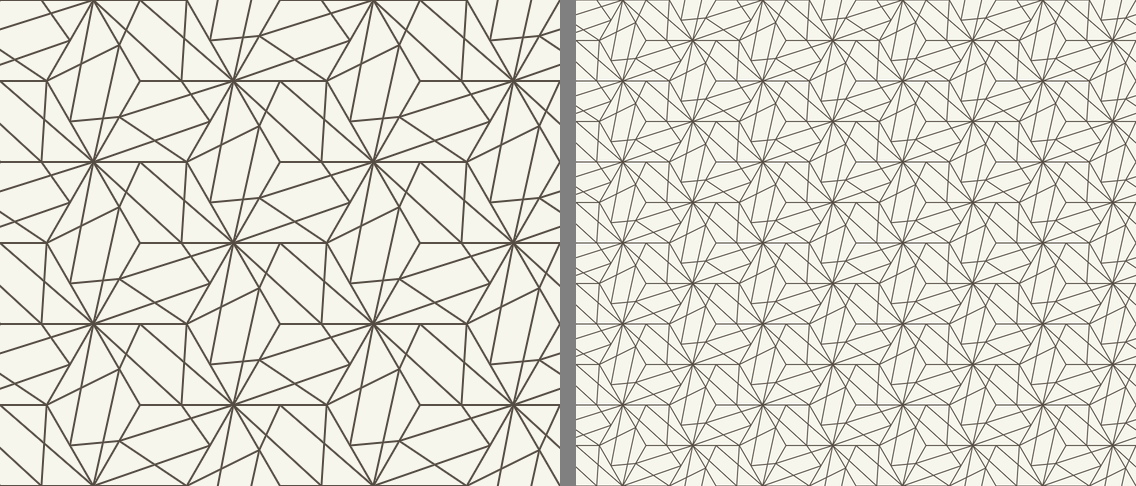
Left, the tile; right, the same tile 2 across and 2 down.
Give the GLSL for this pattern, as a Shadertoy shader.

```glsl
const float ROOT3 = sqrt(3.0);

float segmentDistance(vec2 p, vec2 a, vec2 b) {
    vec2 pa = p - a, ba = b - a;
    return length(pa - ba * clamp(dot(pa, ba) / dot(ba, ba), 0.0, 1.0));
}

// One third of the star around a hub at the origin
float starDistance(vec2 p) {
    vec2 tip = vec2(2.0, 0.0);
    vec2 diagonal = vec2(1.0, ROOT3);
    vec2 joint = 0.556 * diagonal;
    vec2 middle = vec2(-0.5, 0.5 * ROOT3);
    vec2 hub = vec2(0.0);

    // Short spokes
    float d = min(segmentDistance(p, hub, tip), segmentDistance(p, hub, diagonal));
    // Cross braces
    d = min(d, segmentDistance(p, joint, middle));
    d = min(d, segmentDistance(p, joint, tip));
    // Long spokes reaching into the neighbouring stars
    d = min(d, segmentDistance(p, hub, vec2(2.5, 0.5 * ROOT3)));
    return min(d, segmentDistance(p, hub, joint - vec2(3.0, ROOT3)));
}

// Nearest line over the triangular lattice of hubs
float latticeDistance(vec2 p) {
    mat2 lattice = mat2(3.0, ROOT3, 0.0, 2.0 * ROOT3);
    mat2 thirdTurn = mat2(-0.5, 0.5 * ROOT3, -0.5 * ROOT3, -0.5);
    vec2 cell = floor(inverse(lattice) * p);
    float d = 1e3;
    for (int i = 0; i < 2; i++) {
        for (int j = 0; j < 2; j++) {
            vec2 q = p - lattice * (cell + vec2(i, j));
            for (int turn = 0; turn < 3; turn++) {
                d = min(d, starDistance(q));
                q = thirdTurn * q;
            }
        }
    }
    return d;
}

void mainImage(out vec4 fragColor, in vec2 fragCoord) {
    // Two repeats across, three down
    vec2 p = fragCoord / iResolution.xy * vec2(12.0, 6.0 * ROOT3);
    float pixel = 12.0 / iResolution.x;

    float d = latticeDistance(p - vec2(2.0, 0.0));
    float ink = clamp(0.5 + (0.0207 - d) / pixel, 0.0, 1.0);

    vec3 paper = vec3(0.965, 0.965, 0.93);
    vec3 line = vec3(0.33, 0.295, 0.26);
    fragColor = vec4(mix(paper, line, ink), 1.0);
}
```
